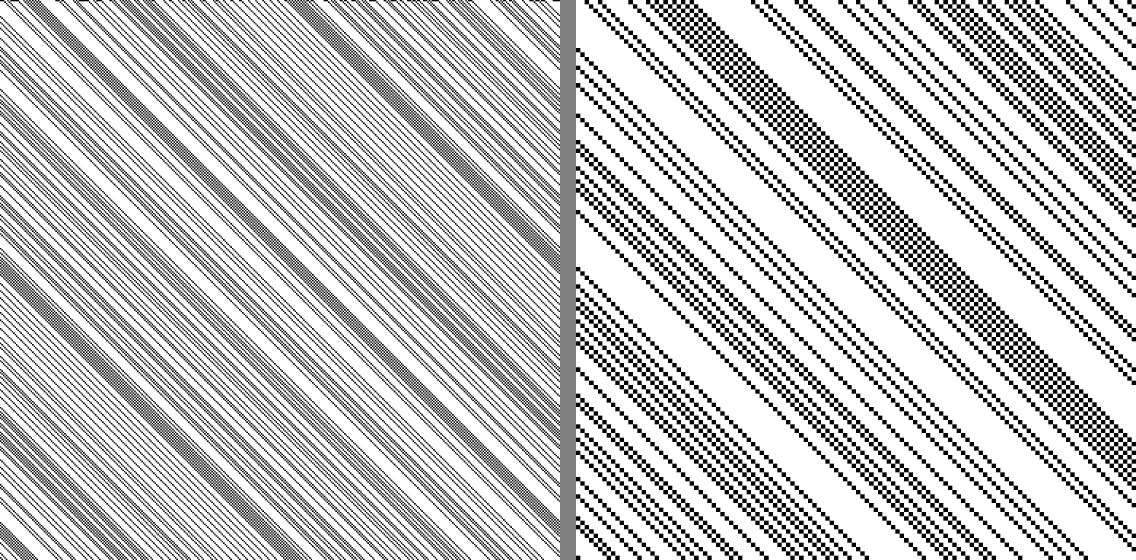
Left: the whole. Right: its middle third, enlarged.
This pattern is drawn by a three.js fragment shader. Its source:

```glsl
// Black diagonal staircase lines on white: a 384 by 384 cellular automaton.
// The top row is a random seed; each later row keeps the falling edges of the
// row above, moved one cell right, and wraps around at the sides.

varying vec2 vUv;

const float CELLS = 384.0;

float hash(float n) {
  return fract(sin(n * 12.9898 + 4.137) * 43758.547);
}

float inBand(float k, float first, float last) {
  return step(first, k) * step(k, last);
}

// One bit of the top row, with denser, sparser and empty stretches.
float seed(float index) {
  float k = mod(index, CELLS);
  float bit = step(0.5, hash(k));

  // Tight alternation, with some lines dropped in the two wider stretches
  float alternate = 1.0 - mod(k, 2.0);
  float dropped = alternate * step(0.2, hash(k + 500.0));
  bit = mix(bit, dropped, max(inBand(k, 12.0, 29.0), inBand(k, 76.0, 103.0)));
  bit = mix(bit, alternate, inBand(k, 198.0, 207.0));

  // Sparse, nearly even lines, then the broad white gap
  bit = mix(bit, step(mod(k, 5.0), 0.5), inBand(k, 165.0, 194.0));
  return bit * (1.0 - inBand(k, 325.0, 335.0));
}

// State of the cell at p: 1 is black.
float automaton(vec2 p) {
  float column = floor(p.x * CELLS);
  float row = floor((1.0 - p.y) * CELLS);
  if (row < 0.5) return seed(column);
  float k = column - row;
  return seed(k) * (1.0 - seed(k + 1.0));
}

void main() {
  // Average a 3 by 3 grid of samples to smooth the cell edges
  vec2 pixel = fwidth(vUv);
  float ink = 0.0;
  for (int y = -1; y <= 1; y++) {
    for (int x = -1; x <= 1; x++) {
      ink += automaton(vUv + pixel * vec2(float(x), float(y)) / 3.0);
    }
  }
  gl_FragColor = vec4(vec3(1.0 - ink / 9.0), 1.0);
}
```
